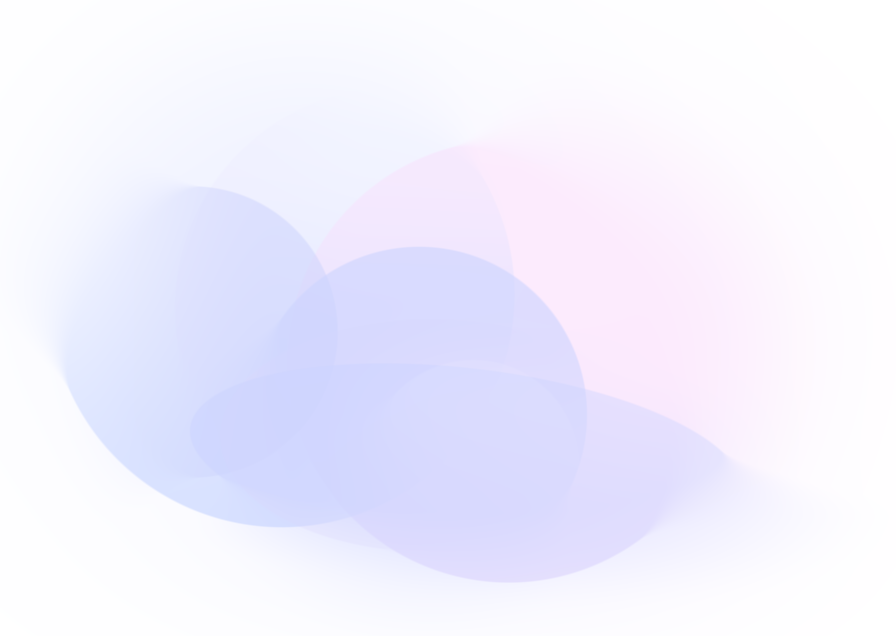
Reproduce this background procedurally as a Shadertoy shader.

```glsl
// Pale overlapping discs of blue, lavender and pink, each sharp on one side and misty on the other.

const vec3 WHITE    = vec3(1.0);
const vec3 HAZE     = vec3(0.955, 0.957, 1.0);
const vec3 SKY      = vec3(0.80, 0.85, 1.0);
const vec3 PERI     = vec3(0.80, 0.825, 0.99);
const vec3 PINK     = vec3(0.988, 0.915, 0.992);
const vec3 LAVENDER = vec3(0.895, 0.865, 0.992);
const vec3 BLUE     = vec3(0.80, 0.83, 1.0);
const vec3 BLUSH    = vec3(0.88, 0.84, 0.985);

// Coordinates in which the ellipse becomes the unit circle
vec2 ellipseSpace(vec2 p, vec2 center, vec2 radii, float angle) {
    float c = cos(angle), s = sin(angle);
    p -= center;
    return vec2(c * p.x + s * p.y, c * p.y - s * p.x) / radii;
}

// Unit disc whose edge blurs towards softDir, beginning at softStart
float veil(vec2 q, vec2 softDir, float softStart, float softness) {
    float r = length(q);
    float t = smoothstep(softStart, softStart + 0.8, dot(q, softDir));
    float blur = max(softness * t, fwidth(r));
    return 1.0 - smoothstep(1.0 - blur, 1.0 + blur, r);
}

float glow(vec2 p, vec2 center, vec2 size) {
    vec2 d = (p - center) / size;
    return exp(-dot(d, d));
}

void mainImage(out vec4 fragColor, in vec2 fragCoord) {
    vec2 p = fragCoord / iResolution.y;
    vec3 color = WHITE;

    // Broad background haze
    color = mix(color, HAZE, 0.9 * glow(p, vec2(0.52, 0.56), vec2(0.44, 0.40)));
    color = mix(color, HAZE, 0.7 * glow(p, vec2(0.75, 0.14), vec2(0.34, 0.13)));
    color = mix(color, PINK, 0.6 * glow(p, vec2(1.02, 0.46), vec2(0.26, 0.28)));

    // Large pink disc, turning lavender below
    vec2 q = ellipseSpace(p, vec2(0.800, 0.432), vec2(0.348), 0.0);
    vec3 pinkTint = mix(LAVENDER, PINK, smoothstep(-0.95, 0.0, q.y));
    color = mix(color, pinkTint, 0.85 * veil(q, vec2(0.9, 0.43), 0.15, 0.5));

    // Large sky disc, densest at its lower left
    q = ellipseSpace(p, vec2(0.443, 0.537), vec2(0.366), 0.0);
    float density = mix(0.75, 0.13, smoothstep(-1.1, 0.6, q.y));
    density *= 1.0 - smoothstep(0.0, 0.8, q.x) * smoothstep(0.1, -0.5, q.y);
    color = mix(color, SKY, density * veil(q, vec2(-0.45, 0.89), 0.0, 0.42));

    // Faint disc behind the left circle
    q = ellipseSpace(p, vec2(0.623, 0.515), vec2(0.348), 0.0);
    density = 0.13 * (1.0 - smoothstep(-0.95, -0.1, q.x));
    color = mix(color, BLUSH, density * veil(q, vec2(0.3, -0.95), -0.2, 0.4));

    // Left periwinkle circle
    q = ellipseSpace(p, vec2(0.302, 0.478), vec2(0.229), 0.0);
    density = 0.53 * smoothstep(-1.1, 0.6, q.x);
    color = mix(color, PERI, density * veil(q, vec2(-1.0, 0.0), -0.1, 0.5));

    // Blush ellipse under the blue one
    q = ellipseSpace(p, vec2(0.678, 0.315), vec2(0.332, 0.183), 0.0);
    density = mix(0.28, 0.10, smoothstep(-0.6, 0.9, q.x));
    color = mix(color, BLUSH, density * veil(q, vec2(0.95, -0.3), 0.0, 0.45));

    // Central blue circle
    q = ellipseSpace(p, vec2(0.659, 0.348), vec2(0.264), 0.0);
    density = mix(0.2, 0.62, smoothstep(-0.8, 0.6, q.y));
    color = mix(color, BLUE, density * veil(q, vec2(-0.5, -0.87), -0.15, 0.45));

    // Wide tilted blue ellipse
    q = ellipseSpace(p, vec2(0.733, 0.277), vec2(0.437, 0.144), -0.116);
    density = mix(0.58, 0.42, smoothstep(-1.0, 0.6, q.x));
    color = mix(color, BLUE, density * veil(q, vec2(0.45, -0.9), 0.0, 0.6));

    // Small pale highlight inside the ellipse
    q = ellipseSpace(p, vec2(0.744, 0.267), vec2(0.167), 0.0);
    density = 0.08 * smoothstep(-0.3, 0.9, q.y);
    color = mix(color, WHITE, density * veil(q, vec2(-0.5, -0.87), -0.3, 0.5));

    fragColor = vec4(color, 1.0);
}
```
